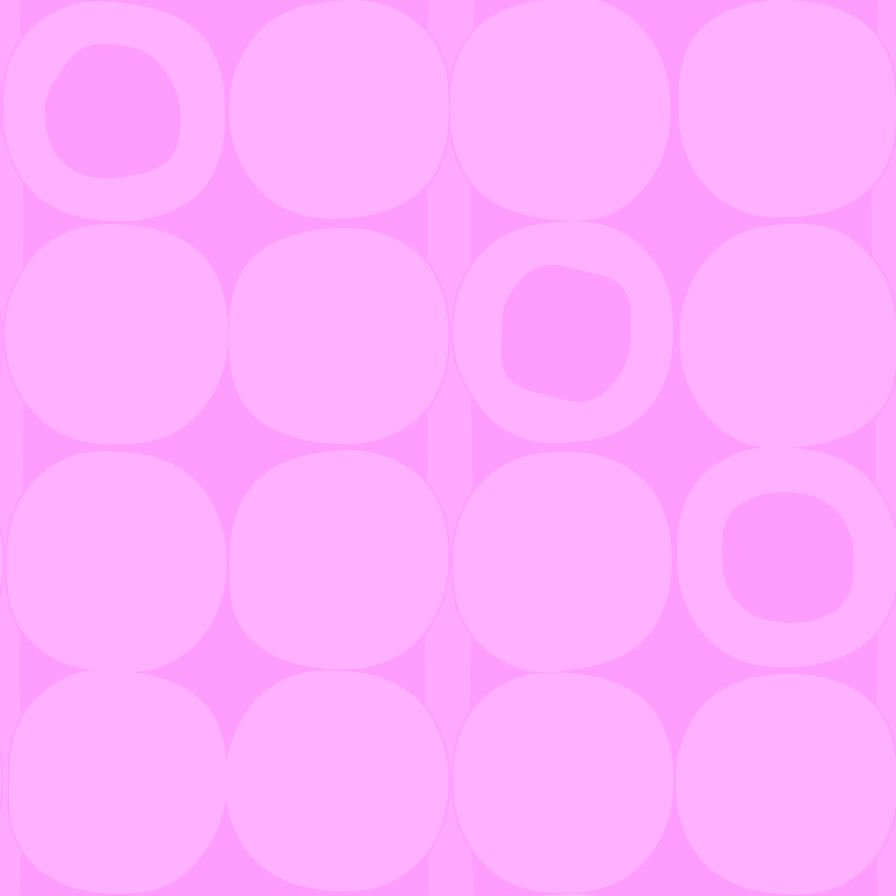
Give the GLSL for this pattern, as a Shadertoy shader.

```glsl
const float TILES = 4.0;

float hash(vec3 p) {
    p = fract(p * vec3(0.1031, 0.1030, 0.0973));
    p += dot(p, p.yzx + 33.33);
    return fract((p.x + p.y) * p.z);
}

// Smooth noise in -0.5..0.5 that closes after `period` knots
float loopNoise(float t, float period, vec2 seed) {
    float knot = floor(t);
    float a = hash(vec3(seed, mod(knot, period)));
    float b = hash(vec3(seed, mod(knot + 1.0, period)));
    return mix(a, b, smoothstep(0.0, 1.0, t - knot)) - 0.5;
}

// Slightly squared disc with a hand-cut edge
float cutDisc(vec2 p, float radius, float wobble, vec2 seed) {
    float turn = atan(p.y, p.x) / 6.28319 + 0.5;
    vec2 q = pow(abs(p) + 1e-4, vec2(2.3));
    float reach = pow(q.x + q.y, 1.0 / 2.3);
    return reach - radius - wobble * loopNoise(turn * 10.0, 10.0, seed);
}

// One rounded tile; a few have an open centre
float tileShape(vec2 p, vec2 id) {
    vec2 seed = id + 7.0;
    vec2 jitter = vec2(hash(vec3(seed, 21.0)), hash(vec3(seed, 22.0))) - 0.5;
    p -= vec2(0.512, 0.508) + 0.025 * jitter;
    float d = cutDisc(p, 0.492, 0.028, seed);
    float row = TILES - 1.0 - id.y;
    bool open = row < 3.0 && id.x == floor(row * (5.0 - row) * 0.5 + 0.01);
    return open ? max(d, -cutDisc(p, 0.298, 0.035, seed + 40.0)) : d;
}

// Uneven vertical strip behind every second column edge
float strip(vec2 p) {
    float column = floor((p.x + 1.0) * 0.5);
    float x = p.x - 2.0 * column;
    float side = x < 0.0 ? 60.0 : 70.0;
    float id = mod(column, TILES * 0.5);
    return abs(x) - 0.1 - 0.04 * loopNoise(p.y * 2.0, TILES * 2.0, vec2(side, id));
}

float coverage(float d, float pixel) {
    return 1.0 - smoothstep(-0.5 * pixel, 0.5 * pixel, d);
}

void mainImage(out vec4 fragColor, in vec2 fragCoord) {
    vec2 p = fragCoord / iResolution.xy * TILES;
    float pixel = 1.5 * TILES / min(iResolution.x, iResolution.y);

    // Neighbours are included so tiles can spill over cell edges
    float tiles = 10.0;
    for (int j = -1; j <= 1; j++) {
        for (int i = -1; i <= 1; i++) {
            vec2 cell = floor(p) + vec2(i, j);
            tiles = min(tiles, tileShape(p - cell, mod(cell, TILES)));
        }
    }

    // The strip stops just short of the tiles
    float band = max(strip(p), 0.008 - tiles);
    vec3 color = vec3(1.0, 0.615, 1.0);
    color = mix(color, vec3(1.0, 0.66, 1.0), coverage(band, pixel));
    color = mix(color, vec3(1.0, 0.69, 1.0), coverage(tiles, pixel));
    fragColor = vec4(color, 1.0);
}
```
